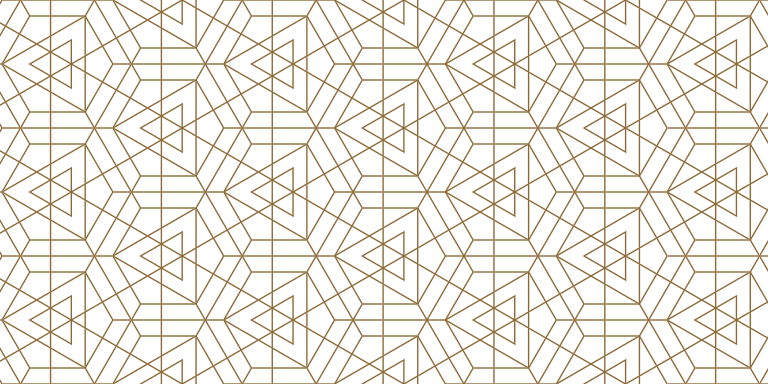
Reproduce this pattern procedurally as a Shadertoy shader.

```glsl
// Thin gold line lattice on white: nested triangles inside hexagons, joined by
// spokes and long straight lines. The plane is folded into the nearest cell of
// a hexagonal grid, and the smallest distance to any line there is inked.

const float R3 = sqrt(3.0);

// Offset from the nearest cell center; neighbouring centers are 1 apart.
vec2 hexCell(vec2 p) {
    vec2 size = vec2(R3, 1.0);
    vec2 a = mod(p + 0.5 * size, size) - 0.5 * size;
    vec2 b = mod(p, size) - 0.5 * size;
    return dot(a, a) < dot(b, b) ? a : b;
}

float lineDistance(vec2 q) {
    // The cell is mirrored about its horizontal axis
    q.y = abs(q.y);
    float side0 = q.x;
    float side1 = -0.5 * q.x + 0.5 * R3 * q.y;
    float side2 = -0.5 * q.x - 0.5 * R3 * q.y;

    // Two triangles pointing left
    float tri = max(side0, side1);
    float d = min(abs(tri - R3 / 8.0), abs(tri - R3 / 16.0));

    // Three long lines running from cell to cell
    vec3 through = abs(vec3(side0, side1, side2) + R3 / 32.0);
    d = min(d, min(through.x, min(through.y, through.z)));

    // Inner hexagon and cell border
    float ax = abs(q.x);
    float hex = max(q.y, 0.5 * R3 * ax + 0.5 * q.y);
    d = min(d, min(abs(hex - 0.375), abs(hex - 0.5)));

    // Spokes between matching corners of the two hexagons
    float spoke = min(q.y, abs(0.5 * R3 * ax - 0.5 * q.y));
    return min(d, max(spoke, 0.375 - hex));
}

// Distance to the three points where the long lines cross
float nodeDistance(vec2 q) {
    float right = length(q - vec2(R3 / 16.0, 0.0));
    float left = length(vec2(q.x + R3 / 32.0, abs(q.y) - 3.0 / 32.0));
    return min(right, left);
}

void mainImage(out vec4 fragColor, in vec2 fragCoord) {
    // Three cells fit the canvas height
    float pixel = 3.0 / iResolution.y;
    vec2 q = hexCell(fragCoord * pixel - vec2(0.449, 0.5));

    // Half line width and node radius, in cell units
    float edge = min(lineDistance(q) - 0.0054, nodeDistance(q) - 0.013);
    float ink = clamp(0.5 - edge / pixel, 0.0, 1.0);

    vec3 gold = vec3(0.55, 0.41, 0.21);
    fragColor = vec4(mix(vec3(1.0), gold, ink), 1.0);
}
```
